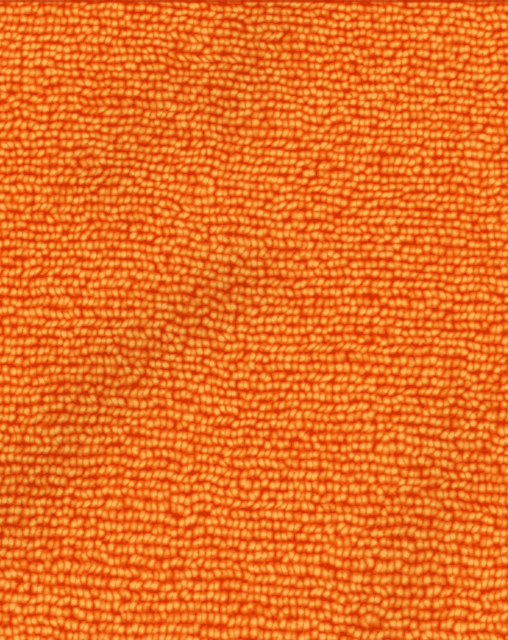
Write a Shadertoy shader that draws this texture.

```glsl
float hash(vec2 p) {
    return fract(sin(dot(p, vec2(127.1, 311.7))) * 43758.5453);
}

float noise(vec2 p) {
    vec2 cell = floor(p), f = fract(p);
    f = f * f * (3.0 - 2.0 * f);
    return mix(mix(hash(cell), hash(cell + vec2(1, 0)), f.x),
               mix(hash(cell + vec2(0, 1)), hash(cell + vec2(1, 1)), f.x), f.y);
}

// Soft crease around a line segment, 1 on its spine
float crease(vec2 p, vec2 a, vec2 b, float width) {
    vec2 ab = b - a;
    float along = clamp(dot(p - a, ab) / dot(ab, ab), 0.0, 1.0);
    float d = length(p - a - ab * along) / width;
    return exp(-d * d);
}

// Knitted loops: leaning oval bumps, jittered around a grid
float loops(vec2 q, vec2 jitter, float lean) {
    vec2 cell = floor(q);
    float height = 0.0;
    for (int j = -1; j <= 1; j++)
    for (int i = -1; i <= 1; i++) {
        vec2 id = cell + vec2(i, j);
        vec2 offset = vec2(hash(id), hash(id + 37.0)) - 0.5;
        vec2 d = q - id - 0.5 - jitter * offset;
        d.x -= lean * d.y;
        float glow = mix(0.82, 1.14, hash(id + 71.0));
        height = max(height, glow * exp(-dot(d * d, vec2(2.8, 5.8))));
    }
    return height;
}

// Cloth coordinates: sloping rows, tighter towards the top
vec2 weave(vec2 p, float columns, float rows, float slope) {
    float y = p.y + slope * p.x;
    vec2 q = vec2(p.x * columns, y * rows * (0.86 + 0.14 * y));
    q.x += 2.0 * noise(p * vec2(4.0, 6.0)) + 0.8 * noise(p * vec2(14.0, 60.0) + 8.0);
    q.y += 1.0 * noise(p * vec2(5.0, 4.0) + 3.0) + 0.5 * noise(p * vec2(28.0, 22.0) + 5.0);
    return q;
}

// Shadows of the soft folds running up to the right
float folds(vec2 p) {
    float shade = crease(p, vec2(0.0, 0.20), vec2(0.19, 0.43), 0.07);
    shade = max(shade, crease(p, vec2(0.19, 0.43), vec2(0.37, 0.56), 0.065));
    shade = max(shade, 0.7 * crease(p, vec2(0.35, 0.83), vec2(0.42, 0.98), 0.06));
    shade = max(shade, 0.5 * crease(p, vec2(0.16, 0.72), vec2(0.27, 0.86), 0.07));
    shade = max(shade, 0.5 * crease(p, vec2(0.60, 0.03), vec2(0.72, 0.34), 0.07));
    return shade;
}

vec3 dye(float tone) {
    vec3 ramp[6] = vec3[6](
        vec3(0.83, 0.20, 0.005), vec3(0.92, 0.32, 0.035), vec3(0.92, 0.41, 0.09),
        vec3(0.95, 0.51, 0.17), vec3(0.97, 0.60, 0.24), vec3(0.99, 0.70, 0.34));
    float t = clamp(tone, 0.0, 1.0) * 5.0;
    int k = min(int(t), 4);
    return mix(ramp[k], ramp[k + 1], t - float(k));
}

void mainImage(out vec4 fragColor, in vec2 fragCoord) {
    vec2 p = fragCoord / iResolution.y;

    // Loop relief with fine fibre grain
    float relief = loops(weave(p, 92.0, 66.0, 0.06), vec2(0.5, 0.34), 0.25);
    float fibre = noise(p * vec2(230.0, 250.0)) - 0.5;

    // Broad light across the folded cloth
    float shadow = folds(p);
    vec2 diagonal = vec2(p.x * 0.8 - p.y * 0.6, p.x * 0.6 + p.y * 0.8);
    float light = noise(diagonal * vec2(9.0, 3.5) + 11.0) - 0.5;

    float tone = 1.2 * relief - 0.15 + 0.36 * fibre + 0.06 * light - 0.03 * shadow;
    vec3 color = dye(tone) * (1.0 - 0.055 * shadow);

    // Thin dark red hem along the top
    float hem = smoothstep(0.994, 0.998, p.y);
    color = mix(color, vec3(0.76, 0.16, 0.01), 0.7 * hem);

    fragColor = vec4(color, 1.0);
}
```
